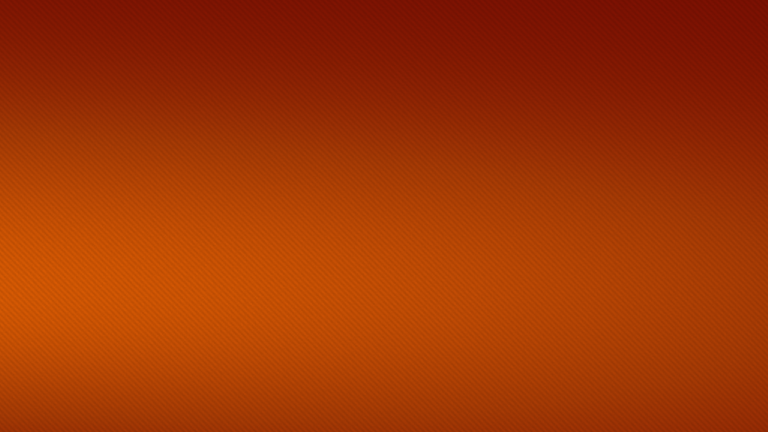
Give the GLSL for this background, as a WebGL 1 fragment shader.

```glsl
precision highp float;
// Burnt orange glow fading into dark red, over a fine diagonal twill weave.

uniform vec2 u_resolution;

float hash(vec2 p) {
  return fract(sin(dot(p, vec2(127.1, 311.7))) * 43758.5453);
}

// Warmth from 0 to 1: a soft horizontal band, strongest at the left.
float glow(vec2 uv) {
  float above = 0.435 - 0.035 * uv.x;
  float below = 0.35 + 0.13 * uv.x;
  float d = uv.y - 0.33;
  float band = d / (d > 0.0 ? above : below);
  return exp(-band * band) * (1.0 - 0.2 * uv.x - 0.27 * uv.x * uv.x);
}

vec3 emberRamp(float heat) {
  vec3 darkRed = vec3(0.455, 0.05, 0.005);
  vec3 rust = vec3(0.625, 0.218, 0.017);
  vec3 orange = vec3(0.805, 0.335, 0.012);
  return heat < 0.5 ? mix(darkRed, rust, heat * 2.0)
                    : mix(rust, orange, heat * 2.0 - 1.0);
}

// Ridges that fall to the right at 45 degrees, crossed by a weaker thread.
float twill(vec2 p) {
  float ridge = sin(6.28318 * 72.0 * (p.x + p.y) + 0.4);
  float thread = sin(6.28318 * 36.0 * (p.x - p.y));
  float resolved = smoothstep(2.0, 3.5, u_resolution.y / 72.0);
  return ridge * (0.85 + 0.15 * thread) * resolved;
}

void main() {
  vec2 uv = gl_FragCoord.xy / u_resolution;
  vec2 p = gl_FragCoord.xy / u_resolution.y;

  vec3 color = emberRamp(glow(uv));

  // Cloth relief and a little grain
  float grain = hash(floor(p * 288.0)) - 0.5;
  color *= 1.0 + 0.048 * twill(p) + 0.025 * grain;

  gl_FragColor = vec4(color, 1.0);
}
```
